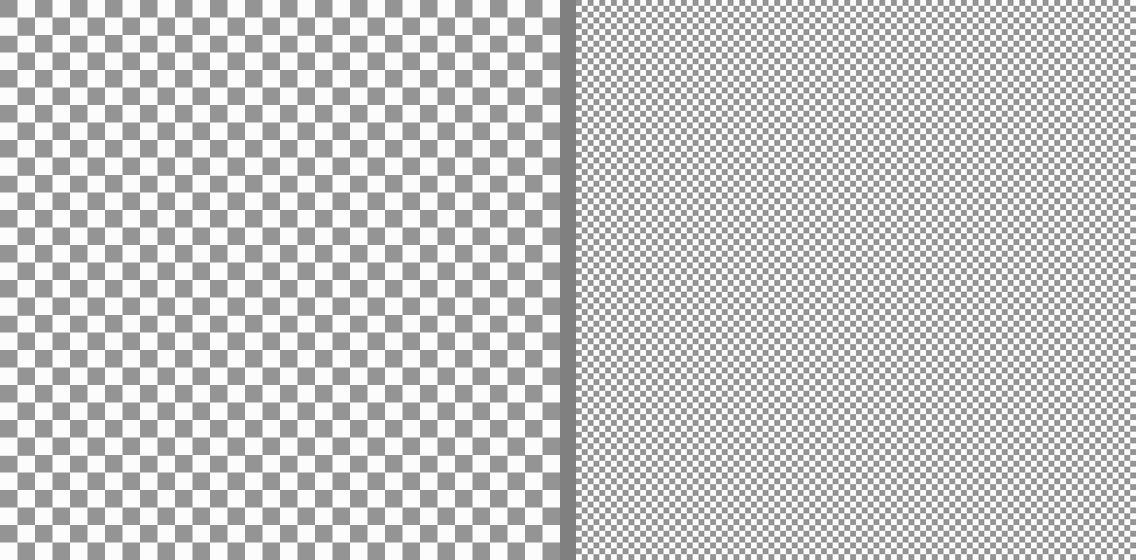
Left, the tile; right, the same tile 3 across and 3 down.
Give the GLSL for this pattern, as a WebGL 1 fragment shader.

```glsl
precision highp float;
// Crisp grey and white checkerboard with a few slightly lowered row edges.

uniform vec2 u_resolution;

const float CELLS = 32.0;                   // squares per side; a multiple of both periods
const vec3 GREY = vec3(0.58);
const vec3 WHITE = vec3(0.99);
const float EDGE_DROP = 0.045;              // drop of an uneven edge, in squares
const vec2 DROP_PERIOD = vec2(4.0, 8.0);    // squares between uneven edges
const float DROP_WIDTH = 2.0;               // squares along each uneven edge
const float DROP_ROW = 6.0;                 // grid line that is uneven in each period

// Square wave: +1 on even cells, -1 on odd ones, smoothed over one pixel.
vec2 squareWave(vec2 cell, vec2 pixel) {
  vec2 edgeDistance = 0.5 - abs(mod(cell + 0.5, 2.0) - 1.0);
  return clamp(2.0 * edgeDistance / pixel, -1.0, 1.0);
}

// Lowers selected horizontal edges; the offset starts and ends inside a cell.
float edgeOffset(vec2 cell) {
  float halfPeriod = 0.5 * DROP_PERIOD.y;
  float toLine = mod(cell.y - DROP_ROW + halfPeriod, DROP_PERIOD.y) - halfPeriod;
  float nearLine = 1.0 - step(0.5, abs(toLine));
  float inColumns = 1.0 - step(DROP_WIDTH, mod(cell.x, DROP_PERIOD.x));
  return EDGE_DROP * nearLine * inColumns;
}

void main() {
  vec2 pixel = CELLS / u_resolution;
  vec2 cell = gl_FragCoord.xy * pixel;
  cell.y += edgeOffset(cell);

  // Equal signs give white squares, opposite signs grey ones.
  vec2 wave = squareWave(cell, pixel);
  float whiteness = 0.5 + 0.5 * wave.x * wave.y;
  gl_FragColor = vec4(mix(GREY, WHITE, whiteness), 1.0);
}
```
